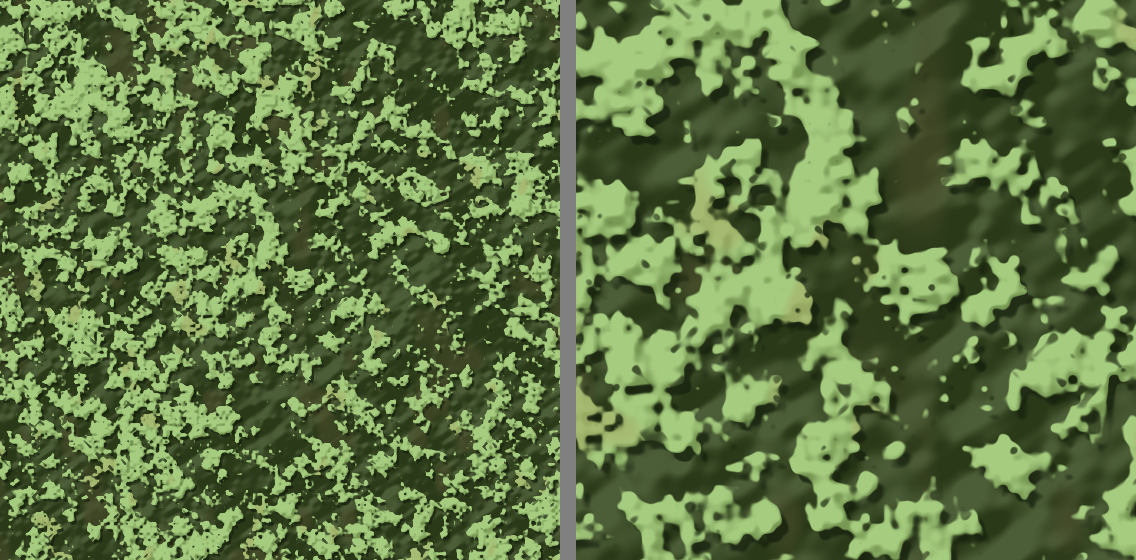
Left, the full canvas; right, a detail of the centre.
Write a Shadertoy shader that draws this texture.

```glsl
float hash(vec2 cell) {
    return fract(sin(dot(cell, vec2(127.1, 311.7))) * 43758.5453);
}

float valueNoise(vec2 p) {
    vec2 cell = floor(p);
    vec2 f = fract(p);
    f = f * f * (3.0 - 2.0 * f);
    float low = mix(hash(cell), hash(cell + vec2(1, 0)), f.x);
    float high = mix(hash(cell + vec2(0, 1)), hash(cell + vec2(1, 1)), f.x);
    return mix(low, high, f.y);
}

vec2 turn(vec2 p, float angle) {
    float c = cos(angle), s = sin(angle);
    return vec2(c * p.x - s * p.y, s * p.x + c * p.y);
}

// Broad variation in cover, thinning right of the centre
float density(vec2 uv) {
    vec2 fromGap = (uv - vec2(0.64, 0.5)) / vec2(0.3, 0.36);
    float patches = valueNoise(uv * 5.0 + 3.7) - 0.5;
    float corner = 1.0 - smoothstep(0.0, 0.5, distance(uv, vec2(0.05, 0.95)));
    return 0.1 * patches + 0.06 * corner - 0.1 * exp(-dot(fromGap, fromGap));
}

// Clumps of leaves broken up by two finer layers
float canopyHeight(vec2 uv) {
    float clumps = valueNoise(turn(uv, 0.5) * 40.0);
    float leaves = valueNoise(turn(uv, 1.2) * 82.0 + 17.0);
    float crumbs = valueNoise(uv * 170.0 + 41.0);
    return 0.46 * clumps + 0.30 * leaves + 0.24 * crumbs + density(uv);
}

float leafMask(float height, float level, float softness) {
    return smoothstep(level - softness, level + softness, height);
}

// Rough earth with slanted folds
float groundHeight(vec2 uv) {
    vec2 slanted = turn(uv, -0.6);
    return 0.65 * valueNoise(slanted * vec2(28.0, 50.0))
         + 0.35 * valueNoise(slanted * vec2(75.0, 105.0) + 9.0);
}

vec3 groundColor(vec2 uv, vec2 toLight) {
    const vec3 darkMoss = vec3(0.165, 0.225, 0.095);
    const vec3 paleMoss = vec3(0.30, 0.37, 0.22);
    const vec3 brownEarth = vec3(0.29, 0.30, 0.17);
    float relief = groundHeight(uv) - groundHeight(uv + toLight);
    float lit = smoothstep(-0.12, 0.26, relief + 0.3 * (valueNoise(uv * 17.0) - 0.5));
    vec3 color = mix(darkMoss, paleMoss, lit);
    float bare = smoothstep(0.7, 0.9, valueNoise(uv * vec2(24.0, 14.0) + 60.0));
    return mix(color, brownEarth, 0.6 * bare);
}

vec3 leafColor(vec2 uv, float height, float slope, float level) {
    const vec3 shadedLeaf = vec3(0.47, 0.60, 0.33);
    const vec3 brightLeaf = vec3(0.65, 0.80, 0.50);
    const vec3 dryLeaf = vec3(0.65, 0.69, 0.41);
    float lit = smoothstep(-0.12, 0.16, slope + 0.9 * (height - level));
    vec3 color = mix(shadedLeaf, brightLeaf, lit);
    float dry = smoothstep(0.77, 0.92, valueNoise(turn(uv, 0.3) * vec2(36.0, 22.0) + 80.0));
    return mix(color, dryLeaf, 0.65 * dry);
}

void mainImage(out vec4 fragColor, in vec2 fragCoord) {
    const vec3 deepShadow = vec3(0.08, 0.12, 0.045);
    const float leafLevel = 0.505;
    const float edgeSoftness = 0.028;
    const vec2 toLight = vec2(-0.0045, 0.0055);

    vec2 uv = fragCoord / iResolution.y;
    float height = canopyHeight(uv);
    float heightToLight = canopyHeight(uv + toLight);
    float cover = leafMask(height, leafLevel, edgeSoftness);

    // Shadow cast by the neighbouring leaves toward the lower right
    float shadow = leafMask(heightToLight, leafLevel + 0.03, 0.06);
    vec3 ground = mix(groundColor(uv, toLight), deepShadow, 0.75 * shadow);
    vec3 leaves = leafColor(uv, height, height - heightToLight, leafLevel);

    // Small dark pits between leaves
    float pit = smoothstep(0.80, 0.92, valueNoise(turn(uv, 0.8) * 125.0 + 25.0));
    leaves = mix(leaves, ground, 0.75 * pit);

    fragColor = vec4(mix(ground, leaves, cover), 1.0);
}
```
